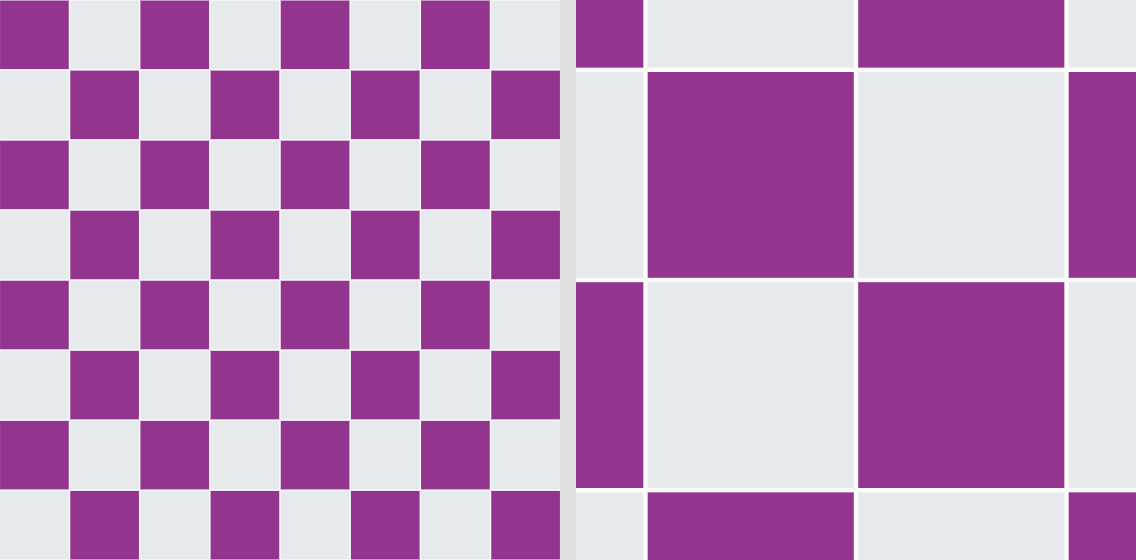
Left: the whole. Right: its middle third, enlarged.
A Shadertoy shader for this pattern:

```glsl
// Checkerboard of purple and pale grey tiles separated by thin white grout lines.

const vec2 TILE_PITCH = vec2(0.1253, 0.1251);  // slightly over 1/8, centred on the canvas
const float GROUT_WIDTH = 0.0026;

const vec3 PURPLE = vec3(0.576, 0.208, 0.557);
const vec3 PALE_GREY = vec3(0.902, 0.918, 0.925);
const vec3 GROUT_WHITE = vec3(0.99);

// Colour of the tile at an integer cell, alternating by parity
vec3 tileColor(vec2 cell) {
    float parity = mod(cell.x + cell.y, 2.0);
    return mix(PALE_GREY, PURPLE, parity);
}

// Distance to the nearest grid line along each axis
vec2 gridDistance(vec2 p, vec2 pitch) {
    return abs(fract(p / pitch + 0.5) - 0.5) * pitch;
}

// Antialiased coverage of grid lines of the given width
float gridCoverage(vec2 p, vec2 pitch, float width, vec2 pixel) {
    vec2 inside = 0.5 * width - gridDistance(p, pitch);
    vec2 coverage = clamp(inside / pixel + 0.5, 0.0, 1.0);
    return max(coverage.x, coverage.y);
}

void mainImage(out vec4 fragColor, in vec2 fragCoord) {
    vec2 pixel = 1.0 / iResolution.xy;
    vec2 p = fragCoord * pixel - 0.5;

    vec3 color = tileColor(floor(p / TILE_PITCH));
    float grout = gridCoverage(p, TILE_PITCH, GROUT_WIDTH, pixel);
    fragColor = vec4(mix(color, GROUT_WHITE, grout), 1.0);
}
```
